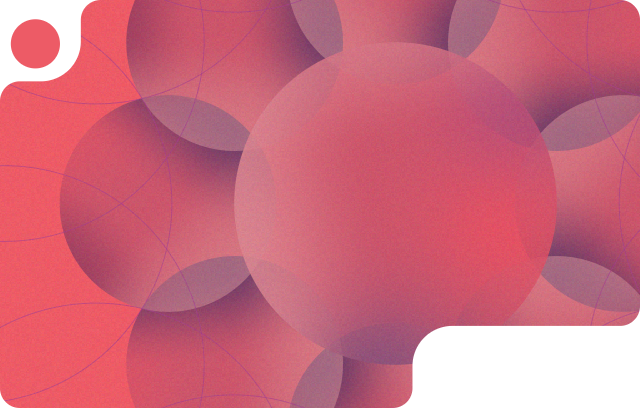
A WebGL 2 fragment shader for this background:

```glsl
#version 300 es
precision highp float;
// A notched red card holding a wheel of eight translucent discs around a large
// hub disc, with thin circles behind the wheel and a fine grain. The discs share
// one gradient turned with the wheel; the card is two boxes joined by a fillet.

uniform vec2 u_resolution;
out vec4 fragColor;

// Lengths are in canvas widths
const float TAU = 6.2831853;
const vec2 HUB = vec2(0.618, 0.3195);
const float HUB_RADIUS = 0.252;
const float WHEEL_RADIUS = 0.3555;
const float DISC_RADIUS = 0.1693;
const int DISCS = 8;
const float HALO_ORBIT = 0.662;
const float HALO_RADIUS = 0.3125;
const int HALOS = 16;
const float HALO_WIDTH = 0.0015;
const float CORNER = 0.031;
const float FILLET = 0.0625;
const vec2 NOTCH_TOP = vec2(0.1263, 0.5104);
const vec2 NOTCH_BOTTOM = vec2(0.6445, 0.1283);
const vec2 DOT = vec2(0.0553, 0.569);
const float DOT_RADIUS = 0.0384;
const float GRAIN = 0.045;
const float GRAIN_CELLS = 512.0;

const vec3 PAPER = vec3(1.0);
const vec3 CORAL = vec3(0.93, 0.355, 0.40);
const vec3 ROSE = vec3(0.78, 0.33, 0.42);
const vec3 PINK = vec3(0.78, 0.52, 0.57);
const vec3 PLUM = vec3(0.53, 0.21, 0.36);
const vec3 DUSK = vec3(0.39, 0.22, 0.40);
const vec3 GLOW = vec3(0.91, 0.31, 0.38);
const vec3 MAGENTA = vec3(0.70, 0.30, 0.48);
const vec3 BLUSH = vec3(0.86, 0.54, 0.58);
const vec3 VIOLET = vec3(0.50, 0.31, 0.49);
const vec3 HALO_INK = vec3(0.64, 0.24, 0.56);

vec3 hash3(vec2 p) {
    vec3 q = fract(vec3(p.xyx) * vec3(0.1031, 0.1030, 0.0973));
    q += dot(q, q.yxz + 33.33);
    return fract((q.xxy + q.yzz) * q.zyx);
}

// Coverage of the inside of a distance field
float cover(float d, float pixel) {
    return clamp(0.5 - d / pixel, 0.0, 1.0);
}

float roundBox(vec2 p, vec2 low, vec2 high) {
    vec2 q = abs(p - 0.5 * (low + high)) - 0.5 * (high - low) + CORNER;
    return length(max(q, 0.0)) + min(max(q.x, q.y), 0.0) - CORNER;
}

float cardDistance(vec2 p, float top) {
    float upper = roundBox(p, vec2(NOTCH_TOP.x, NOTCH_BOTTOM.y), vec2(1.0, top));
    float lower = roundBox(p, vec2(0.0), vec2(NOTCH_BOTTOM.x, NOTCH_TOP.y));
    vec2 inset = max(FILLET - vec2(upper, lower), 0.0);
    return max(FILLET, min(upper, lower)) - length(inset);
}

vec2 direction(float angle) {
    return vec2(cos(angle), sin(angle));
}

float spot(vec2 p, vec2 center, float size) {
    vec2 d = (p - center) / size;
    return exp(-dot(d, d));
}

// Disc gradient: x runs toward the dark side, y away from the pale side
vec4 discPaint(vec2 q) {
    float dusk = smoothstep(0.0, 0.95, q.x + 0.1 * q.y);
    float plum = smoothstep(-0.35, -1.05, q.x);
    float pale = smoothstep(0.1, -0.9, q.y);
    vec3 color = mix(ROSE, PLUM, 0.75 * plum);
    color = mix(color, GLOW, 0.4 * smoothstep(0.3, 1.0, q.y));
    color = mix(color, DUSK, dusk);
    color = mix(color, PINK, pale * (1.0 - 0.55 * dusk));
    return vec4(color, mix(0.88, 0.62, pale) + 0.1 * dusk * (1.0 - pale));
}

vec3 hubPaint(vec2 q) {
    vec3 color = mix(ROSE, GLOW, 0.85 * spot(q, vec2(0.7, -0.15), 0.5));
    color = mix(color, MAGENTA, 0.8 * spot(q, vec2(0.72, 0.62), 0.45));
    color = mix(color, BLUSH, 0.9 * smoothstep(-0.1, -1.0, q.x + 0.2 * q.y));
    color = mix(color, BLUSH, 0.6 * smoothstep(0.35, 1.05, q.y - 0.3 * q.x));
    return mix(color, VIOLET, 0.9 * spot(q, vec2(-0.05, -1.1), 0.5));
}

void main() {
    float pixel = 1.0 / u_resolution.x;
    vec2 p = gl_FragCoord.xy * pixel;
    vec2 fromHub = p - HUB;
    vec3 color = CORAL;

    // Wheel of discs, laid clockwise from the bottom
    for (int i = 0; i < DISCS; i++) {
        float angle = TAU * (0.75 - float(i) / float(DISCS));
        vec2 q = (fromHub - WHEEL_RADIUS * direction(angle)) / DISC_RADIUS;
        vec2 axis = direction(angle - 0.375 * TAU);
        vec4 paint = discPaint(vec2(dot(q, axis), dot(q, vec2(-axis.y, axis.x))));
        float inside = cover((length(q) - 1.0) * DISC_RADIUS, pixel);
        color = mix(color, paint.rgb, paint.a * inside);
    }

    // Thin circles on a wider orbit
    for (int i = 0; i < HALOS; i++) {
        vec2 center = HALO_ORBIT * direction(TAU * float(i) / float(HALOS));
        float d = abs(length(fromHub - center) - HALO_RADIUS) - 0.5 * HALO_WIDTH;
        color = mix(color, HALO_INK, 0.6 * cover(d, pixel));
    }

    // Hub disc
    float hub = cover(length(fromHub) - HUB_RADIUS, pixel);
    color = mix(color, hubPaint(fromHub / HUB_RADIUS), 0.87 * hub);

    // Grain, card outline and dot
    color += GRAIN * (hash3(floor(p * GRAIN_CELLS)) - 0.5);
    color = mix(PAPER, color, cover(cardDistance(p, u_resolution.y * pixel), pixel));
    color = mix(color, CORAL, cover(length(p - DOT) - DOT_RADIUS, pixel));
    fragColor = vec4(color, 1.0);
}
```
